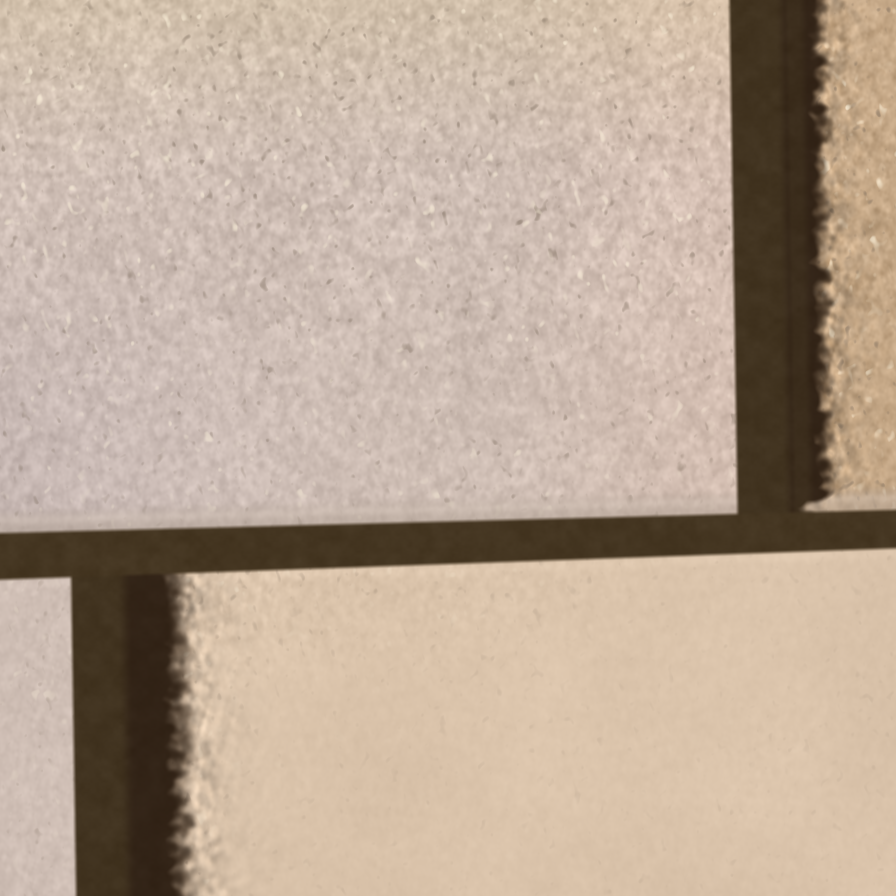
A WebGL 1 fragment shader for this texture:

```glsl
precision highp float;
uniform vec2 u_resolution;

// Layout, in canvas widths
const float SEAM_Y = 0.379;
const float SEAM_SLOPE = 0.0305;
const float SEAM_HALF_LEFT = 0.026;
const float SEAM_HALF_RIGHT = 0.0215;
const float TILE_WIDTH = 1.49;
const float JOINT_X = 0.085;
const float JOINT_LEAN = 0.016;
const float JOINT_WIDTH = 0.056;
const float SHADOW_LOWER = 0.066;
const float SHADOW_UPPER = 0.046;
const float SOFT = 0.003;

// Surface
const float GRAIN_SCALE = 115.0;
const float GRAIN = 0.21;
const float GLINT_STRENGTH = 0.62;
const float PIT_STRENGTH = 0.42;

const vec3 COOL_TILE = vec3(0.815, 0.750, 0.712);
const vec3 WARM_TILE = vec3(0.855, 0.765, 0.668);
const vec3 AMBER_TILE = vec3(0.780, 0.665, 0.535);
const vec3 LAMP_TINT = vec3(0.835, 0.765, 0.665);
const vec3 RIM = vec3(0.690, 0.630, 0.580);
const vec3 GLINT = vec3(1.000, 0.960, 0.870);
const vec3 PIT = vec3(0.480, 0.420, 0.360);
const vec3 GROUT = vec3(0.268, 0.210, 0.130);
const vec3 SHADOW = vec3(0.195, 0.138, 0.088);

float hash(vec2 p) {
  return fract(sin(dot(p, vec2(127.1, 311.7))) * 43758.5453);
}

float noise(vec2 p) {
  vec2 i = floor(p);
  vec2 f = fract(p);
  f = f * f * (3.0 - 2.0 * f);
  return mix(mix(hash(i), hash(i + vec2(1.0, 0.0)), f.x),
             mix(hash(i + vec2(0.0, 1.0)), hash(i + 1.0), f.x), f.y);
}

float fbm(vec2 p) {
  float sum = 0.0;
  float gain = 0.5;
  for (int i = 0; i < 4; i++) {
    sum += gain * noise(p);
    p = p * 2.03 + 17.3;
    gain *= 0.5;
  }
  return sum / 0.9375;
}

// Average of two turned lattices, free of visible grid lines
float bumps(vec2 p) {
  vec2 a = mat2(0.80, 0.60, -0.60, 0.80) * p;
  vec2 b = mat2(0.92, -0.39, 0.39, 0.92) * p * 1.3;
  return 0.5 * (noise(a) + noise(b + 41.0));
}

// Base glaze with its slow change of light
vec3 glaze(vec2 p, float upper, float warm) {
  vec3 cool = mix(COOL_TILE, LAMP_TINT, 0.8 * upper * smoothstep(0.78, 1.05, p.y));
  cool += upper * vec3(0.02, 0.0, -0.012) * smoothstep(0.5, 0.85, p.x);
  cool -= upper * vec3(0.030, 0.025, 0.006) * smoothstep(0.5, 0.0, p.x) * smoothstep(0.85, 0.5, p.y);
  vec3 lit = mix(WARM_TILE, AMBER_TILE, upper);
  return mix(cool, lit, warm) + 0.045 * (fbm(p * 7.0) - 0.5);
}

// Fine bumps, bright glints and dark pits
vec3 texturize(vec3 color, vec2 p, float rough) {
  vec2 q = p * GRAIN_SCALE * vec2(1.15, 0.9);
  float fine = 0.65 * bumps(q) + 0.35 * bumps(q * 1.9 + 31.0) - 0.5;
  float patches = smoothstep(0.25, 0.7, noise(p * 38.0 + 7.0));
  float glint = smoothstep(0.68, 0.93, bumps(q + 53.0)) * (0.35 + 0.65 * patches);
  float pit = smoothstep(0.70, 0.95, bumps(q * 1.15 + 91.0));
  color += GRAIN * (0.12 + rough) * fine;
  color = mix(color, PIT, PIT_STRENGTH * pit * min(rough + 0.15, 1.2));
  return mix(color, GLINT, GLINT_STRENGTH * glint * min(rough, 1.2));
}

void main() {
  vec2 p = gl_FragCoord.xy / u_resolution;
  float soft = max(SOFT, 0.75 / u_resolution.y);

  // Rows above and below the seam, joints offset by half a tile
  float fromSeam = p.y - SEAM_Y - SEAM_SLOPE * p.x;
  float upper = step(0.0, fromSeam);
  float depth = abs(fromSeam) - mix(SEAM_HALF_LEFT, SEAM_HALF_RIGHT, p.x);
  float along = p.x - JOINT_X + JOINT_LEAN * p.y - 0.5 * TILE_WIDTH * upper;
  float fromJoint = mod(along + 0.5 * TILE_WIDTH, TILE_WIDTH) - 0.5 * TILE_WIDTH;
  float warm = 1.0 - mod(floor((along - 0.5 * JOINT_WIDTH) / TILE_WIDTH), 2.0);

  // Ragged lit flank beside the shadow
  float ragged = bumps(p * vec2(75.0, 95.0)) - 0.5;
  float flank = JOINT_WIDTH + mix(SHADOW_LOWER, SHADOW_UPPER, upper) + 0.022 * ragged;
  flank -= upper * 0.025 * smoothstep(0.022, 0.004, depth);
  float inside = fromJoint - flank;
  float blur = mix(0.018, 0.011, upper);
  float body = smoothstep(-blur, blur, inside);
  float nearFlank = step(0.5 * JOINT_WIDTH, fromJoint) * exp(-max(inside, 0.0) / 0.028);

  // Tile surface
  float calm = 0.08 + 0.4 * smoothstep(0.16, 0.0, depth) * smoothstep(0.9, 0.2, p.x);
  float rough = mix(mix(0.4, calm, warm), 0.7 + 0.3 * smoothstep(0.5, 0.85, p.y), upper);
  vec3 tile = texturize(glaze(p, upper, warm), p, rough + 0.7 * nearFlank);
  tile *= 1.0 + nearFlank * (0.75 * bumps(p * vec2(130.0, 95.0)) - 0.46);

  // Rounded rims along the seam
  tile = mix(tile, RIM, 0.5 * upper * smoothstep(0.03, 0.012, depth));
  tile += 0.045 * upper * exp(-pow((depth - 0.014) / 0.005, 2.0));
  tile += 0.02 * (1.0 - upper) * exp(-pow((depth - 0.006) / 0.006, 2.0));

  // Grout and the shaded side of the joint
  vec3 grout = GROUT + 0.05 * (fbm(p * 75.0) - 0.5);
  float intoShade = fromJoint - JOINT_WIDTH;
  float shade = smoothstep(-0.006, 0.012, intoShade);
  shade *= 1.0 - 0.6 * upper * smoothstep(0.004, 0.011, intoShade) * smoothstep(0.032, 0.020, intoShade);
  vec3 side = mix(grout * 0.95, SHADOW + 0.03 * (fbm(p * 75.0) - 0.5), shade);

  vec3 joint = mix(side, tile, body);
  vec3 color = mix(tile, joint, smoothstep(-soft, soft, fromJoint));
  color = mix(grout, color, smoothstep(-soft, soft, depth));
  gl_FragColor = vec4(clamp(color, 0.0, 1.0), 1.0);
}
```
